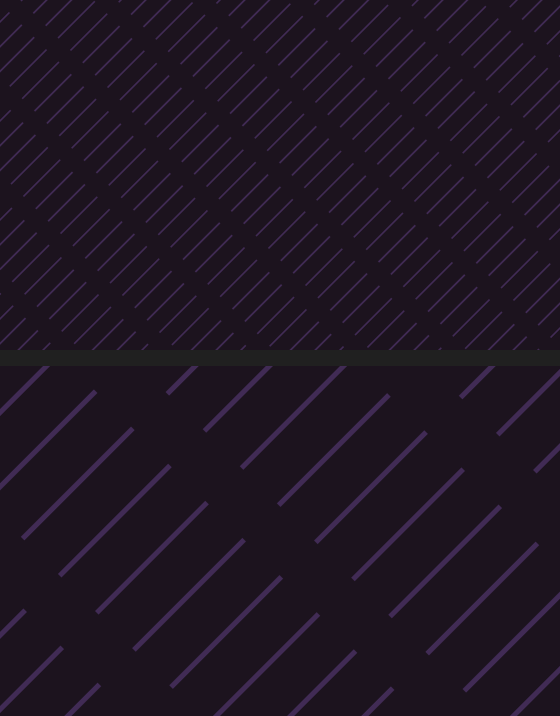
Top: the whole. Bottom: its middle third, enlarged.
Write a Shadertoy shader that draws this pattern.

```glsl
// Thin violet dashes rising at 45 degrees on a near-black plum ground.
// The canvas is rotated about its centre and split into a rectangular grid;
// each cell holds one box-shaped dash, smoothed over one pixel.

const vec3 GROUND = vec3(0.110, 0.075, 0.118);
const vec3 VIOLET = vec3(0.255, 0.167, 0.335);

// All lengths are fractions of the canvas height.
const vec2 CELL = vec2(0.195, 0.05);     // spacing along and across the dashes
const vec2 DASH = vec2(0.1485, 0.0048);  // dash length and thickness
const float TILT = radians(45.0);

// Coordinates of p along and across a direction at the given angle.
vec2 alongAcross(vec2 p, float angle) {
    float c = cos(angle), s = sin(angle);
    return vec2(c * p.x + s * p.y, c * p.y - s * p.x);
}

// Position relative to the centre of the cell that holds p.
vec2 repeatCell(vec2 p, vec2 cell) {
    return (fract(p / cell) - 0.5) * cell;
}

// Coverage of a box centred on the origin, with edges one pixel soft.
float boxCoverage(vec2 p, vec2 size, float pixel) {
    vec2 edge = clamp((0.5 * size - abs(p)) / pixel + 0.5, 0.0, 1.0);
    return edge.x * edge.y;
}

void mainImage(out vec4 fragColor, in vec2 fragCoord) {
    float pixel = 1.0 / iResolution.y;
    vec2 p = (fragCoord - 0.5 * iResolution.xy) * pixel;

    vec2 local = repeatCell(alongAcross(p, TILT), CELL);
    float dash = boxCoverage(local, DASH, pixel);

    fragColor = vec4(mix(GROUND, VIOLET, dash), 1.0);
}
```
